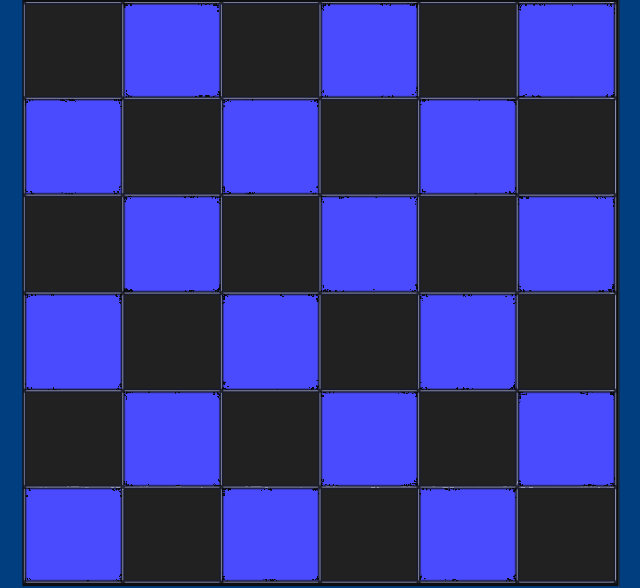
Write a Shadertoy shader that draws this pattern.

```glsl
// A six by six board of blue and charcoal tiles in a black frame on navy margins.
// Tiles come from repeated cells; thin grey seams carry a dark ragged fringe,
// with cellular specks gathered near the corners and in patches along the edges.

vec2 hash2(vec2 p) {
    vec3 q = fract(p.xyx * vec3(0.1031, 0.1030, 0.0973));
    q += dot(q, q.yzx + 33.33);
    return fract((q.xx + q.yz) * q.zy);
}

// Cellular noise: x is the distance to the nearest point, y its random value
vec2 cellular(vec2 p) {
    vec2 base = floor(p), nearest = vec2(9.0, 0.0);
    for (int j = -1; j <= 1; j++)
    for (int i = -1; i <= 1; i++) {
        vec2 id = base + vec2(i, j);
        vec2 rnd = hash2(id + 7.0);
        float d = length(id + 0.25 + 0.5 * rnd - p);
        if (d < nearest.x) nearest = vec2(d, hash2(id + 91.0).x);
    }
    return nearest;
}

// Soft coverage of everything closer than the given radius
float within(float dist, float radius, float soft) {
    return 1.0 - smoothstep(radius - soft, radius + soft, dist);
}

void mainImage(out vec4 fragColor, in vec2 fragCoord) {
    vec2 uv = fragCoord / iResolution.xy;
    float aspect = iResolution.x / iResolution.y;
    float soft = 0.55 / iResolution.y;

    // Board coordinates, 0 to 1, with slightly uneven row heights
    vec2 extent = vec2(0.9244, 0.9858);
    vec2 board = (uv - vec2(0.0378, 0.0099)) / extent;
    board.y += 0.0024 * sin(6.2832 * board.y) + 0.0012 * sin(3.1416 * board.y);

    // Distances in units of canvas height
    vec2 scale = extent * vec2(aspect, 1.0);
    vec2 cell = floor(board * 6.0);
    vec2 f = fract(board * 6.0);
    vec2 edge = min(f, 1.0 - f) * scale / 6.0;
    float seam = min(edge.x, edge.y);
    float corner = length(edge);
    vec2 beyond = (abs(board - 0.5) - 0.5) * scale;
    float outside = max(beyond.x, beyond.y);

    // Margins, black frame and its faint right rim
    vec2 frame = abs(uv - vec2(0.5015, 0.515)) - vec2(0.4665, 0.512);
    float frameDist = max(frame.x * aspect, frame.y);
    vec3 color = mix(vec3(0.0, 0.245, 0.5), vec3(0.05, 0.055, 0.07), within(frameDist, 0.0, soft));
    float rim = within(abs(uv.x - 0.967) * aspect, 0.0008, soft);
    color = mix(color, vec3(0.25, 0.28, 0.33), 0.7 * rim);

    // Checkered tiles with a dark fringe beside each seam
    float blue = 1.0 - mod(cell.x + cell.y, 2.0);
    vec3 tile = mix(vec3(0.13), vec3(0.29, 0.29, 0.995), blue);
    float fringe = 1.0 - smoothstep(0.0012, 0.0056, seam);
    tile = mix(tile, vec3(0.09, 0.10, 0.18), fringe);

    // Wear: specks thicken at corners and in wandering patches on row seams
    vec2 grain = cellular(uv * vec2(aspect, 1.0) * 290.0);
    float patches = sin(uv.x * 47.0 + cell.y * 2.3) + sin(uv.x * 109.0 - cell.y * 4.1);
    float rowWear = smoothstep(0.7, 1.8, patches) * within(edge.y, 0.0055, 0.001);
    float cornerWear = within(corner, 0.014, 0.008) * within(seam, 0.0065, 0.001);
    float density = max(0.6 * rowWear, 0.7 * cornerWear);
    float speck = step(1.0 - density, grain.y) * within(grain.x, 0.5, 0.15);
    tile = mix(tile, vec3(0.03), speck * blue);
    color = mix(color, tile, within(outside, 0.0, soft));

    // Grey seams, dark at crossings, paler at the right rim, dashed on the lowest one
    vec3 seamColor = vec3(0.46, 0.475, 0.57);
    float rightRim = step(0.99, board.x) * (1.0 - blue);
    float lowest = within(abs(board.y - 1.0 / 6.0), 0.01, 0.001);
    seamColor += 0.17 * rightRim;
    seamColor += 0.3 * lowest * smoothstep(0.5, 1.2, patches) * step(0.5, grain.y);
    seamColor = mix(seamColor, vec3(0.06), 0.75 * within(corner, 0.0035, 0.0015));
    float line = within(seam, 0.0010, soft) * within(outside, 0.0012, soft);
    color = mix(color, seamColor, line);

    fragColor = vec4(color, 1.0);
}
```
